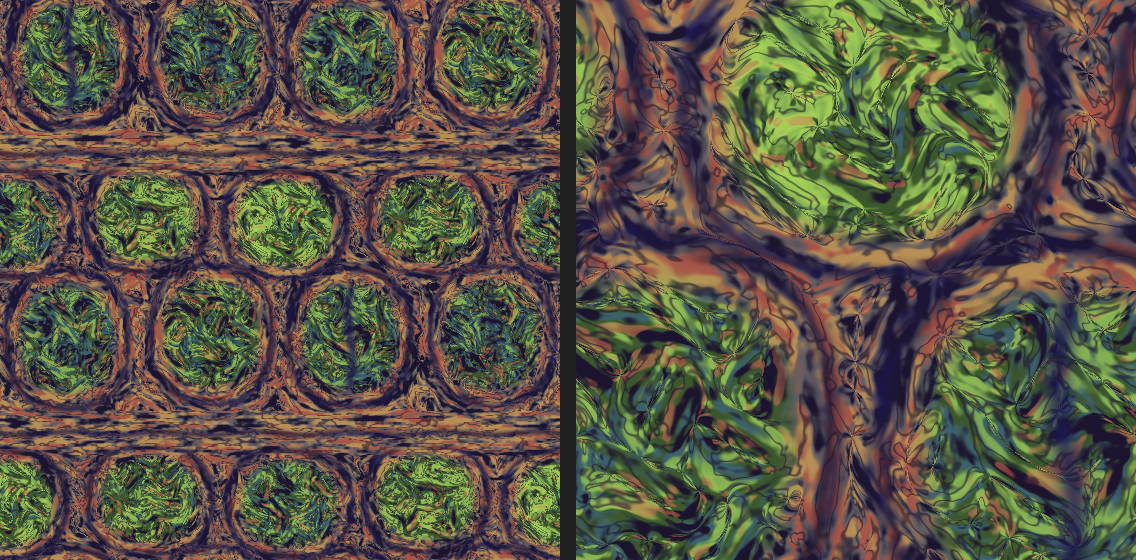
Left: the whole. Right: its middle third, enlarged.
Give the GLSL for this pattern, as a WebGL 2 fragment shader.

```glsl
#version 300 es
precision highp float;
// Painted cell tissue: staggered rows of tall and flat oval cells, four across,
// with leafy green cores in rosy walls. Brush strokes are cellular noise smeared
// along the level lines of a potential; all of it repeats every (0.5, 0.5).
uniform vec2 u_resolution;
out vec4 fragColor;

const float PITCH = 0.25;                     // cell spacing across
const float PERIOD = 0.5;                     // height of one tall + flat row pair
const vec2 TALL_CENTER = vec2(0.125, 0.102);
const vec2 FLAT_CENTER = vec2(0.012, 0.395);
const vec2 TALL_RADIUS = vec2(0.111, 0.125);
const vec2 FLAT_RADIUS = vec2(0.113, 0.098);
const vec4 TALL_GLOW = vec4(0.42, 0.25, 0.22, 0.48);  // core brightness by column
const vec4 FLAT_GLOW = vec4(0.42, 0.72, 1.0, 0.65);
const vec4 TALL_SEAM = vec4(1.0, 0.45, 0.0, 0.0);     // dark cleft by column
const float BAND_Y = 0.274;                   // streaked band below the tall row
const float STROKE_DENSITY = 180.0;           // even, so the noise can wrap
const float STROKE_REACH = 0.019;
const int STROKE_TAPS = 5;                    // taps on either side
const float STROKE_GAIN = 3.1;
const float TAU = 6.28318;

const vec3 INK = vec3(0.11, 0.08, 0.18);
const vec3 NAVY = vec3(0.11, 0.09, 0.33);
const vec3 GREY = vec3(0.39, 0.37, 0.39);
const vec3 SALMON = vec3(0.66, 0.34, 0.28);
const vec3 TAN = vec3(0.72, 0.56, 0.33);
const vec3 MOSS = vec3(0.23, 0.34, 0.17);
const vec3 LEAF = vec3(0.49, 0.66, 0.32);
const vec3 LIME = vec3(0.70, 0.88, 0.34);
const vec3 TEAL = vec3(0.24, 0.38, 0.42);

struct Cell { float dist; float blend; vec2 local; float glow; float seam; };

vec3 hash(vec2 i) {
  i -= floor(i.y / (STROKE_DENSITY * PERIOD)) * STROKE_DENSITY * PERIOD;
  i.x = mod(i.x, STROKE_DENSITY);
  vec3 h = fract(i.xyx * vec3(0.1031, 0.1030, 0.0973));
  h += dot(h, h.yxz + 33.33);
  return fract((h.xxy + h.yzz) * h.zyx);
}

vec3 noise(vec2 p) {
  vec2 i = floor(p), f = fract(p);
  f = f * f * (3.0 - 2.0 * f);
  vec3 low = mix(hash(i), hash(i + vec2(1, 0)), f.x);
  vec3 high = mix(hash(i + vec2(0, 1)), hash(i + vec2(1, 1)), f.x);
  return mix(low, high, f.y);
}

// Nearest cell, plus a smooth minimum over its neighbours
Cell findCell(vec2 p) {
  Cell best = Cell(9.0, 0.0, vec2(0), 0.0, 0.0);
  float sum = 0.0, pair = floor(p.y / PERIOD);
  for (int r = -1; r <= 2; r++) {
    bool tall = (r & 1) == 0;
    float rowPair = pair + floor(float(r) / 2.0);
    vec2 start = (tall ? TALL_CENTER : FLAT_CENTER) + vec2(0, rowPair * PERIOD);
    float nearest = floor((p.x - start.x) / PITCH + 0.5);
    for (int c = -1; c <= 1; c++) {
      float column = nearest + float(c);
      int kind = int(mod(column - 2.0 * rowPair, 4.0));
      vec2 wobble = 0.005 * sin(vec2(2.3, 3.7) * float(kind) + float(r & 1));
      vec2 q = (p - start - vec2(column * PITCH, 0) - wobble) / (tall ? TALL_RADIUS : FLAT_RADIUS);
      vec2 a = pow(abs(q) + 1e-4, vec2(2.4));
      float d = pow(a.x + a.y, 1.0 / 2.4);
      sum += exp(-9.0 * d);
      if (d < best.dist)
        best = Cell(d, 0.0, q, tall ? TALL_GLOW[kind] : FLAT_GLOW[kind], tall ? TALL_SEAM[kind] : 0.0);
    }
  }
  best.blend = -log(sum) / 9.0;
  return best;
}

float coreMask(float d) { return 1.0 - smoothstep(0.66, 0.86, d); }

float bandMask(float y) { return 1.0 - smoothstep(0.008, 0.04, abs(y - BAND_Y)); }

// Strokes follow the level lines: rings in walls, swirls in cores
float potential(vec2 p) {
  Cell cell = findCell(p);
  float y = mod(p.y, PERIOD);
  vec2 w = p + 0.008 * sin(TAU * vec2(9.0 * p.y + 5.0 * p.x, 13.0 * p.x - 7.0 * p.y));
  float swirl = sin(TAU * dot(w, vec2(14, 6))) + sin(TAU * dot(w, vec2(-7, 15)))
              + sin(TAU * dot(w, vec2(11, -13))) + 0.7 * sin(TAU * dot(w, vec2(5, 19)));
  float flow = cell.blend + swirl * mix(0.022, 0.15, coreMask(cell.dist));
  return mix(flow, 14.0 * y + 0.03 * swirl, bandMask(y));
}

vec3 strokes(vec2 p) {
  vec2 e = vec2(0.0015, 0.0);
  float here = potential(p);
  vec2 slope = vec2(potential(p + e.xy), potential(p + e.yx)) - here;
  vec2 along = vec2(-slope.y, slope.x) / (length(slope) + 1e-5);
  vec3 sum = vec3(0);
  for (int i = -STROKE_TAPS; i <= STROKE_TAPS; i++)
    sum += noise((p + along * STROKE_REACH * float(i) / float(STROKE_TAPS)) * STROKE_DENSITY);
  return 0.5 + STROKE_GAIN * (sum / float(2 * STROKE_TAPS + 1) - 0.5);
}

float bump(float x, float width) { return exp(-x * x / (width * width)); }

void main() {
  vec2 p = gl_FragCoord.xy / u_resolution;
  p.y = 1.0 - p.y;  // rows are counted from the top
  Cell cell = findCell(p);
  vec3 s = strokes(p);
  float y = mod(p.y, PERIOD), band = bandMask(y), core = coreMask(cell.dist);
  float line = 1.0 - smoothstep(0.0, 0.16, abs(s.z - 0.5));

  // Walls and streaked band
  float tone = s.x + 0.16 * bump(cell.dist - 0.86, 0.06) + 0.22 * band;
  vec3 warm = mix(SALMON, TAN, smoothstep(0.3, 0.75, s.y + 0.3 * band));
  vec3 wall = mix(mix(INK, GREY, smoothstep(0.1, 0.45, tone)), warm, smoothstep(0.4, 0.75, tone));
  float rim = bump(cell.dist - 0.98 - 0.06 * (s.y - 0.5), 0.055) * (1.0 - band);
  float crack = bump(y - BAND_Y - 0.003 * sin(TAU * 6.0 * p.x), 0.006);
  wall = mix(wall, mix(INK, NAVY, s.y), clamp(0.75 * rim + 0.7 * crack, 0.0, 1.0));

  // Leafy cores, duller and bluer where the glow is low
  float light = s.x + 0.3 * (cell.glow - 0.4);
  vec3 shade = mix(TEAL, MOSS, smoothstep(0.15, 0.6, s.y + 0.5 * cell.glow - 0.2));
  vec3 leaf = mix(mix(INK, shade, smoothstep(0.05, 0.35, light)), mix(LEAF, LIME, cell.glow * s.y), smoothstep(0.5, 0.85, light));
  leaf = mix(leaf, mix(SALMON, TAN, s.x), 0.75 * smoothstep(0.72, 0.92, s.y));
  leaf = mix(leaf, NAVY, 0.75 * cell.seam * bump(cell.local.x - 0.05 * sin(5.0 * cell.local.y), 0.08));

  vec3 color = mix(wall, leaf, core);
  color = mix(color, INK, 0.6 * line);
  fragColor = vec4(clamp(color, 0.0, 1.0), 1.0);
}
```
